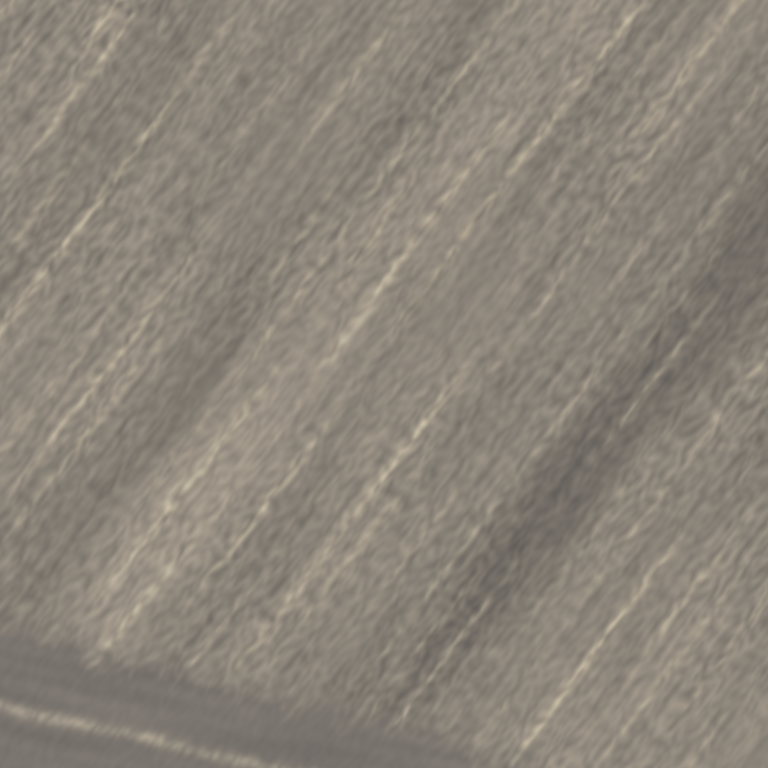
This texture is drawn by a WebGL 1 fragment shader. Its source:

```glsl
precision highp float;
// Bare ploughed field seen from above: pale slanted furrow lines over soft
// tonal bands and fine stretched grain, ending at a smooth dark headland.
// Gradient noise is sampled in coordinates turned along the furrows.

#define FURROW_DIR vec2(0.6, 0.8)
#define FURROW_GAP 0.046
#define FURROW_GAIN 0.125
#define GRAIN_SCALE vec2(125.0, 58.0)
#define GRAIN_GAIN 0.082
#define STREAK_GAIN 0.055
#define BAND_GAIN 0.045
#define SOIL_COLOR vec3(0.541, 0.512, 0.472)
#define TONE_TINT vec3(1.0, 0.92, 0.78)
#define STRAW_TINT vec3(1.0, 0.93, 0.68)
#define HEADLAND_COLOR vec3(0.478, 0.455, 0.432)

uniform vec2 u_resolution;

vec2 hash2(vec2 p) {
  vec3 q = fract(p.xyx * vec3(0.1031, 0.1030, 0.0973));
  q += dot(q, q.yzx + 33.33);
  return fract((q.xx + q.yz) * q.zy);
}

float gradientAt(vec2 cell, vec2 offset) {
  float angle = 6.2832 * hash2(cell).x;
  return dot(vec2(cos(angle), sin(angle)), offset);
}

// Gradient noise, roughly -0.7 to 0.7
float noise(vec2 p) {
  vec2 i = floor(p), f = fract(p);
  vec2 u = f * f * f * (f * (f * 6.0 - 15.0) + 10.0);
  vec2 e = vec2(0.0, 1.0);
  return mix(mix(gradientAt(i, f), gradientAt(i + e.yx, f - e.yx), u.x),
             mix(gradientAt(i + e, f - e), gradientAt(i + 1.0, f - 1.0), u.x), u.y);
}

float bell(float x, float width) {
  return exp(-x * x / (width * width));
}

// Pale lines at jittered spacing, fading in and out along their length
float furrows(float across, float along) {
  float row = floor(across / FURROW_GAP);
  float sum = 0.0;
  for (int k = -1; k <= 1; k++) {
    float id = row + float(k);
    vec2 shape = hash2(vec2(id + 71.0, 13.0));
    vec2 place = hash2(vec2(id + 19.0, 47.0));
    float center = (id + 0.2 + 0.6 * place.x) * FURROW_GAP;
    float width = mix(0.0035, 0.0075, shape.y);
    float fade = smoothstep(-0.35, 0.3, noise(vec2(along * 3.2, id * 7.37 + 0.4)));
    float halo = 0.25 * bell(across - center, width * 3.0);
    sum += (0.15 + 0.85 * shape.x) * fade * (bell(across - center, width) + halo);
  }
  return sum;
}

// Broad light and dark strips running with the furrows
float bands(float across, float along) {
  float tone = 1.4 * noise(vec2(across * 9.0 + 3.0, along * 1.3));
  tone += 0.9 * bell(across - 0.02, 0.055);
  tone -= 1.5 * bell(across - 0.36, 0.055) * smoothstep(0.1, 0.5, along);
  tone -= 0.6 * bell(across + 0.10, 0.03);
  return tone;
}

vec3 fieldColor(float across, float along, float grain) {
  float bend = across + 0.006 * noise(vec2(along * 2.5, across * 3.0));
  float streak = noise(vec2(bend * 62.0, along * 3.5))
               + 0.7 * noise(vec2(bend * 120.0 + 9.0, along * 9.0));
  float roughness = 0.9 + 0.8 * noise(vec2(across * 7.0, along * 4.0) + 5.0);
  float tone = BAND_GAIN * bands(bend, along) + STREAK_GAIN * streak
             + GRAIN_GAIN * roughness * grain;
  float straw = FURROW_GAIN * furrows(bend, along) * (0.75 + 0.8 * grain);
  return SOIL_COLOR + TONE_TINT * tone + STRAW_TINT * straw;
}

// Smooth turning strip with one pale track along it
vec3 headlandColor(vec2 p, float grain) {
  float height = p.y + 0.23 * p.x + 0.006 * noise(p * 9.0);
  float wisps = noise(vec2(p.x * 4.0, height * 45.0));
  float track = bell(height - 0.082, 0.009) * (0.8 + 0.7 * noise(p * 14.0) + 0.6 * grain);
  float tone = 0.05 * wisps + 0.02 * grain;
  return HEADLAND_COLOR + TONE_TINT * tone + STRAW_TINT * 0.13 * track;
}

void main() {
  vec2 p = gl_FragCoord.xy / u_resolution.y;
  float along = dot(p, FURROW_DIR);
  float across = dot(p, vec2(FURROW_DIR.y, -FURROW_DIR.x));

  // Two sizes of grain, both stretched along the furrows
  vec2 g = vec2(across, along) * GRAIN_SCALE;
  g += 0.6 * noise(g * 0.3);
  float grain = noise(g) + 0.6 * noise(g * 0.53 + 17.0);

  // Ragged border where the furrows run out
  float border = p.y + 0.27 * p.x - 0.185;
  border += 0.035 * noise(vec2(across * 22.0, along * 4.0)) + 0.01 * grain;
  float field = smoothstep(-0.025, 0.03, border);

  vec3 color = mix(headlandColor(p, grain), fieldColor(across, along, grain), field);
  gl_FragColor = vec4(color, 1.0);
}
```
